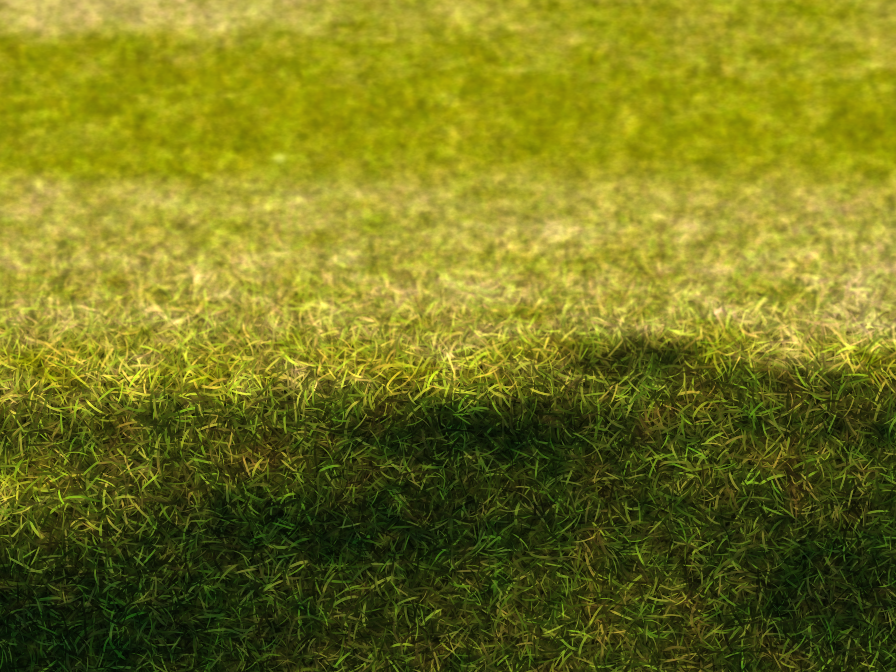
Give the GLSL for this texture, as a Shadertoy shader.

```glsl
// Sunlit meadow with a soft-focus distance and tree shade over sharp foreground grass.

vec2 hash2(vec2 p) {
    vec3 q = fract(p.xyx * vec3(0.1031, 0.1030, 0.0973));
    q += dot(q, q.yzx + 33.33);
    return fract((q.xx + q.yz) * q.zy);
}

float gradientNoise(vec2 p) {
    vec2 i = floor(p), f = fract(p);
    vec2 u = f * f * f * (f * (f * 6.0 - 15.0) + 10.0);
    vec2 o = vec2(0.0, 1.0);
    float a = dot(hash2(i) * 2.0 - 1.0, f);
    float b = dot(hash2(i + o.yx) * 2.0 - 1.0, f - o.yx);
    float c = dot(hash2(i + o) * 2.0 - 1.0, f - o);
    float d = dot(hash2(i + 1.0) * 2.0 - 1.0, f - 1.0);
    return mix(mix(a, b, u.x), mix(c, d, u.x), u.y);
}

float fbm(vec2 p) {
    float sum = 0.0, amp = 1.0;
    for (int i = 0; i < 4; i++) {
        sum += amp * gradientNoise(p);
        p = mat2(1.6, 1.2, -1.2, 1.6) * p + 7.3;
        amp *= 0.55;
    }
    return sum;
}

// Soft elliptical spot
float spot(vec2 p, vec2 center, vec2 radius) {
    vec2 d = (p - center) / radius;
    return exp(-dot(d, d));
}

// Sunlight reaching the ground: 0 deep shade, 1 full sun
float sunlight(vec2 uv) {
    vec2 q = uv + vec2(0.04, 0.025) * fbm(uv * vec2(14.0, 22.0));
    float sun = mix(0.32, 1.0, smoothstep(0.34, 0.50, q.y + 0.03 * (0.5 - q.x)));
    sun -= 0.55 * spot(q, vec2(0.70, 0.472), vec2(0.10, 0.035));
    sun -= 0.22 * spot(q, vec2(0.90, 0.435), vec2(0.16, 0.025));
    sun -= 0.20 * spot(q, vec2(0.53, 0.36), vec2(0.16, 0.06));
    sun -= 0.17 * spot(q, vec2(0.40, 0.21), vec2(0.28, 0.06));
    sun -= 0.24 * spot(q, vec2(0.06, 0.05), vec2(0.27, 0.11));
    sun -= 0.16 * spot(q, vec2(0.93, 0.12), vec2(0.14, 0.10));
    sun -= 0.10 * spot(q, vec2(0.97, 0.36), vec2(0.10, 0.04));
    sun += 0.34 * spot(q, vec2(0.02, 0.27), vec2(0.12, 0.07));
    sun += 0.16 * spot(q, vec2(0.26, 0.32), vec2(0.14, 0.05));
    sun += 0.14 * spot(q, vec2(0.86, 0.32), vec2(0.14, 0.05));
    sun += 0.10 * spot(q, vec2(0.68, 0.10), vec2(0.13, 0.11));
    float dapple = fbm(uv * vec2(34.0, 42.0)) * (1.0 - smoothstep(0.46, 0.56, uv.y));
    return clamp(sun + 0.16 * dapple, 0.0, 1.0);
}

// Turf in full sun: green bands and dry straw
vec3 sunnyTurf(vec2 uv, vec2 p) {
    float streaks = fbm(p * vec2(8.0, 22.0));
    float v = uv.y + 0.03 * streaks + 0.06 * (uv.x - 0.4) * smoothstep(0.6, 0.8, uv.y);
    float green = smoothstep(0.71, 0.81, v) * (1.0 - 0.5 * smoothstep(0.87, 0.98, v));
    float straw = 0.74 - 0.74 * green + 0.5 * streaks;
    straw += 0.9 * spot(uv, vec2(0.12, 1.0), vec2(0.25, 0.055));
    straw += 0.4 * spot(uv, vec2(0.99, 0.57), vec2(0.10, 0.08));
    straw -= 0.6 * spot(uv, vec2(0.10, 0.755), vec2(0.32, 0.025));
    straw -= 0.3 * (1.0 - smoothstep(0.44, 0.54, uv.y));
    float clumps = fbm(p * vec2(26.0, 40.0));
    straw += 0.35 * clumps;
    vec3 turf = mix(vec3(0.61, 0.61, 0.02), vec3(0.79, 0.72, 0.30), clamp(straw, 0.0, 1.2));
    float flecks = fbm(p * vec2(55.0, 75.0)) * (1.0 - smoothstep(0.55, 0.95, uv.y));
    return turf * (1.0 + 0.16 * clumps + 0.20 * flecks + 0.06 * streaks);
}

// Coverage of one bent, tapered blade centred at the origin
float blade(vec2 d, vec2 rnd, float width, float soft) {
    float angle = rnd.x * 3.1416;
    float c = cos(angle), s = sin(angle);
    vec2 q = vec2(c * d.x + s * d.y, c * d.y - s * d.x);
    q.y += (rnd.y - 0.5) * 0.6 * q.x * q.x;
    float taper = 1.0 - smoothstep(0.5, 0.95, abs(q.x));
    float halfWidth = width * (0.4 + 0.6 * taper);
    float edge = 1.0 - smoothstep(max(halfWidth - soft, 0.0), halfWidth + soft, abs(q.y));
    return edge * taper * width / (width + 0.35 * soft);
}

void mainImage(out vec4 fragColor, in vec2 fragCoord) {
    vec2 uv = fragCoord / iResolution.xy;
    vec2 p = fragCoord / iResolution.y;
    float sun = sunlight(uv);
    float blur = smoothstep(0.40, 0.80, uv.y);

    // Shade, half-light and full sun
    vec3 shade = mix(vec3(0.05, 0.12, 0.03), vec3(0.32, 0.34, 0.07), smoothstep(0.0, 0.5, sun));
    shade *= mix(vec3(1.0), vec3(1.3, 0.95, 1.2), fbm(p * 14.0));
    vec3 ground = mix(shade, sunnyTurf(uv, p), smoothstep(0.36, 0.95, sun));
    float nearness = 1.0 - smoothstep(0.40, 0.64, uv.y);
    float grain = fbm(p * 90.0);
    vec3 color = ground * max(0.1, 1.0 - 0.36 * nearness + 0.8 * nearness * grain);

    // Layers of scattered blades, darker below and brighter on top
    for (int layer = 0; layer < 8; layer++) {
        float k = float(layer);
        float size = 0.013 + 0.0018 * mod(k * 3.0, 8.0);
        vec2 g = p / size + k * vec2(17.3, 9.7);
        float soft = 0.5 / (iResolution.y * size) + 0.45 * blur;
        for (int n = 0; n < 9; n++) {
            vec2 cell = floor(g) + vec2(n % 3 - 1, n / 3 - 1);
            vec2 rnd = hash2(cell + k * 31.0);
            vec2 tint = hash2(cell + k * 31.0 + 57.0);
            float mask = blade(g - cell - 0.2 - 0.6 * tint.yx, rnd, 0.04 + 0.05 * rnd.y, soft);
            float shadeTone = 0.15 + 1.1 * tint.x + 1.5 * pow(tint.x, 5.0);
            float tone = mix(shadeTone, mix(0.48, 1.40, tint.x), sun) + 0.03 * (k - 3.0);
            vec3 hue = mix(vec3(0.86, 1.06, 0.8), vec3(1.14, 0.97, 1.6), tint.y);
            color = mix(color, ground * hue * max(tone, 0.05), 0.95 * mask * (1.0 - 0.5 * blur));
        }
    }

    // Pale out-of-focus glint
    color += 0.25 * spot(uv, vec2(0.312, 0.764), vec2(0.007, 0.008));
    fragColor = vec4(clamp(color, 0.0, 1.0), 1.0);
}
```
